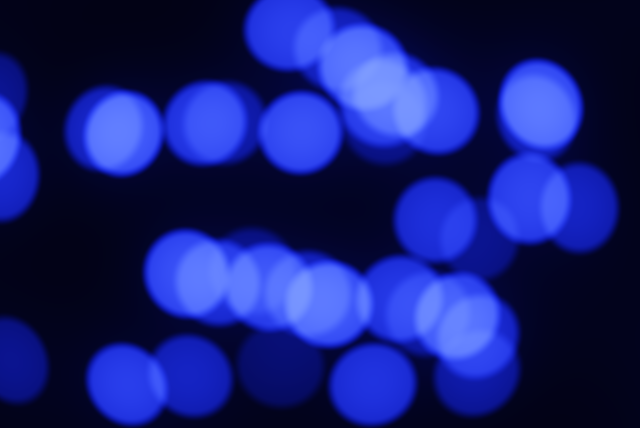
Write a Shadertoy shader that draws this background.

```glsl
// Out-of-focus blue lights on a near-black ground. Soft discs are scattered along
// a few loose strands, their light is summed where they overlap, and the total
// is mapped through a navy to pale-blue tone curve.

vec2 hash2(float n) {
    return fract(sin(vec2(n * 12.99, n * 78.23) + vec2(0.3, 1.7)) * 4375.85);
}

// One defocused light; discs far from the middle are squeezed towards it.
float bokehDisc(vec2 p, vec2 centre, vec2 middle, float radius) {
    vec2 offset = centre - middle;
    float reach = length(offset);
    vec2 radial = offset / max(reach, 0.001);
    vec2 q = p - centre;
    q += radial * dot(q, radial) * 0.4 * reach * reach;
    float d = length(q) / (1.0 + 0.1 * reach * reach);

    float body = 1.0 - smoothstep(radius - 0.016, radius + 0.014, d);
    float dome = 1.06 - 0.22 * d * d / (radius * radius);
    float halo = 0.04 * exp(-14.0 * max(d - radius, 0.0));
    return body * dome + halo;
}

// Discs strewn from one end of a line to the other.
float strand(vec2 p, vec2 middle, vec2 from, vec2 to, int count, vec2 jitter, float gain, float seed) {
    float light = 0.0;
    for (int i = 0; i < count; i++) {
        float n = float(i);
        vec2 rnd = hash2(n + seed * 17.0);
        vec2 centre = mix(from, to, n / float(count - 1)) + (rnd * 2.0 - 1.0) * jitter;
        float level = 0.2 + 1.15 * pow(fract(n * 0.618 + seed * 0.37), 1.1);
        float radius = 0.094 + 0.008 * rnd.y;
        light += gain * level * bokehDisc(p, centre, middle, radius);
    }
    return light;
}

// Navy through saturated blue to pale blue.
vec3 blueTone(float light) {
    return vec3(0.14 * pow(light, 1.6), 0.22 * pow(light, 1.3), tanh(1.45 * light));
}

void mainImage(out vec4 fragColor, in vec2 fragCoord) {
    vec2 p = fragCoord / iResolution.y;
    float width = iResolution.x / iResolution.y;
    vec2 middle = vec2(0.5 * width, 0.5);

    // Faint uneven haze, strongest towards the right and the corners
    float haze = 0.025 + 0.012 * sin(p.x * 4.1 + 2.0 * sin(p.y * 3.0)) * sin(p.y * 5.3 + 1.0);
    haze += 0.035 * dot(p - middle, p - middle) + 0.012 * p.x / width;

    // Upper row, top cluster and left edge
    float light = haze;
    light += strand(p, middle, vec2(0.22, 0.72), vec2(0.88 * width, 0.73), 10, vec2(0.07, 0.04), 1.0, 1.0);
    light += strand(p, middle, vec2(0.7, 0.91), vec2(0.92, 0.78), 4, vec2(0.03, 0.03), 0.9, 2.0);
    light += strand(p, middle, vec2(0.0, 0.77), vec2(0.0, 0.59), 3, vec2(0.04, 0.02), 1.1, 3.0);

    // Right-hand group, lower row and the scattered lights below
    light += strand(p, middle, vec2(1.0, 0.5), vec2(0.88 * width, 0.48), 4, vec2(0.04, 0.07), 1.0, 4.0);
    light += strand(p, middle, vec2(0.4, 0.33), vec2(0.76 * width, 0.23), 10, vec2(0.05, 0.07), 1.0, 5.0);
    light += strand(p, middle, vec2(0.06, 0.16), vec2(0.72 * width, 0.07), 6, vec2(0.05, 0.06), 0.8, 6.0);

    // Gentle ceiling keeps the brightest overlaps pale blue
    light /= pow(1.0 + pow(light / 2.3, 4.0), 0.25);
    vec3 colour = blueTone(light) + vec3(0.006, 0.004, 0.01);
    fragColor = vec4(min(colour, 1.0), 1.0);
}
```
